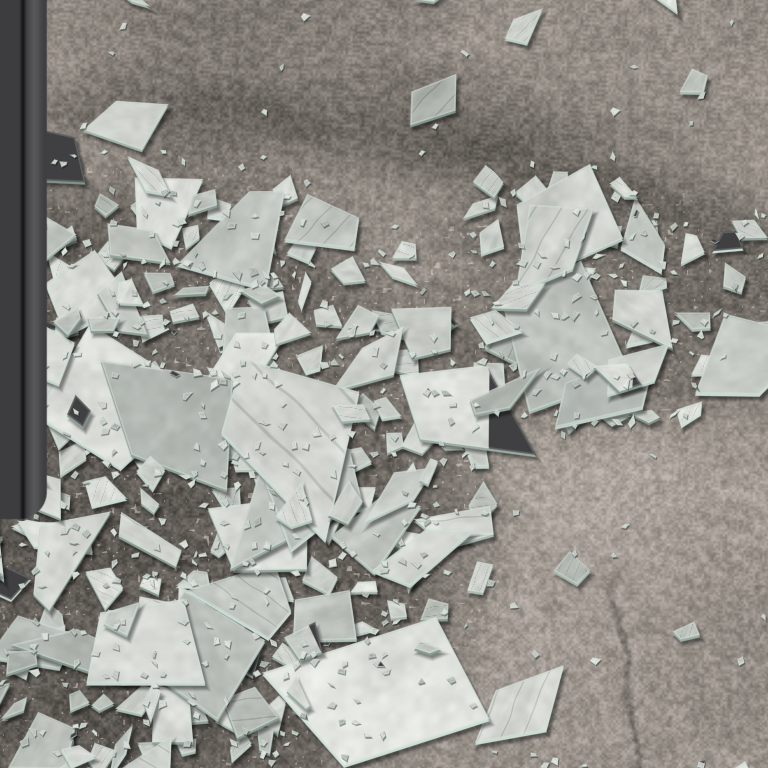
Write a WebGL 1 fragment shader that draws this texture.

```glsl
precision highp float;
// Broken window glass scattered over worn asphalt beside a dark post.
uniform vec2 u_resolution;

#define GLASS_OPACITY 0.94
#define GLASS_THICKNESS 0.003
#define SHADOW_STRENGTH 0.42
#define GRAIN 0.36
#define DARK_SHARE 0.05
#define BAND_SHARE 0.08
#define SPARSE_FILL 0.13

const vec3 GLASS_DULL = vec3(0.67, 0.68, 0.665);
const vec3 GLASS_PALE = vec3(0.885, 0.89, 0.87);
const vec3 GLASS_EDGE = vec3(0.82, 0.89, 0.855);
const vec3 GLASS_SIDE = vec3(0.50, 0.57, 0.53);
const vec3 BLACK_COAT = vec3(0.25, 0.25, 0.26);
const vec3 ASPHALT_DARK = vec3(0.31, 0.295, 0.275);
const vec3 ASPHALT_LIGHT = vec3(0.66, 0.63, 0.60);

float hash(vec2 p) {
  return fract(sin(dot(p, vec2(127.1, 311.7))) * 43758.5);
}

float noise(vec2 p) {
  vec2 i = floor(p), f = fract(p);
  f = f * f * (3.0 - 2.0 * f);
  vec2 e = vec2(1.0, 0.0);
  return mix(mix(hash(i), hash(i + e), f.x),
             mix(hash(i + e.yx), hash(i + e.xx), f.x), f.y);
}

float fbm(vec2 p) {
  float sum = 0.0, weight = 0.5;
  for (int i = 0; i < 5; i++) {
    sum += weight * noise(p);
    p = mat2(1.6, 1.2, -1.2, 1.6) * p + 3.7;
    weight *= 0.5;
  }
  return sum;
}

// How thickly the glass lies: a large heap at left, a smaller one at right.
float density(vec2 uv) {
  float heap = 1.0 - smoothstep(0.7, 1.1, length((uv - vec2(0.2, 0.36)) / vec2(0.49, 0.47)));
  float side = 1.0 - smoothstep(0.5, 1.2, length((uv - vec2(0.77, 0.61)) / vec2(0.3, 0.19)));
  return max(max(heap, 0.85 * side), SPARSE_FILL);
}

vec3 asphalt(vec2 uv) {
  float tone = 0.83 + 0.8 * (fbm(uv * vec2(3.0, 6.0)) - 0.5);
  // Wet tracks across the top and damp ground under the glass
  float track = uv.y - 0.87 + 0.16 * uv.x * uv.x + 0.03 * noise(uv * 6.0);
  tone -= 0.42 * exp(-track * track * 500.0) * (1.0 - 0.6 * uv.x);
  tone -= 0.52 * density(uv);
  tone += 0.15 * smoothstep(0.45, 1.0, uv.x) * (1.0 - smoothstep(0.3, 0.7, uv.y));
  // Stone grain in two sizes, with pale glass dust
  tone += GRAIN * (noise(uv * 330.0) + noise(uv * 140.0) - 1.0);
  tone += 0.7 * smoothstep(0.86, 0.96, noise(uv * 210.0 + 9.0)) * density(uv);
  // A wandering crack at lower right
  float crack = abs(uv.x - 0.83 + 0.5 * uv.y * uv.y + 0.05 * (fbm(uv * 14.0) - 0.5));
  tone -= 0.4 * (1.0 - smoothstep(0.001, 0.008, crack)) * (1.0 - smoothstep(0.2, 0.3, uv.y));
  return mix(ASPHALT_DARK, ASPHALT_LIGHT, clamp(tone, -0.2, 1.25));
}

// One jittered grid of four-sided splinters, painted from back to front.
vec3 shards(vec3 color, vec2 uv, float cell, float fill, float seed) {
  vec2 g = uv / cell;
  float aa = 0.8 / (u_resolution.y * cell);
  float thick = min(GLASS_THICKNESS / cell, 0.07);
  for (int j = 0; j < 3; j++) {
    for (int i = 0; i < 3; i++) {
      vec2 id = floor(g) + vec2(float(i) - 1.0, 1.0 - float(j));
      vec2 key = id + seed;
      vec2 center = id + 0.5 + 0.6 * (vec2(hash(key), hash(key + 17.3)) - 0.5);
      if (hash(key + 31.7) > fill * density(center * cell) - 0.35 * cell) continue;

      // Mostly lying along the shallow diagonals
      float turn = 2.6 * (hash(key + 5.1) - 0.5);
      float radius = mix(0.32, 0.46, hash(key + 8.9));
      float stretch = 1.1 + 1.8 * pow(hash(key + 12.4), 3.0);
      mat2 spin = mat2(cos(turn), sin(turn), -sin(turn), cos(turn));
      vec2 top = spin * (g - center);
      vec2 low = spin * (g - center + vec2(0.0, thick));
      vec2 shade = spin * (g - center + vec2(-1.2, 2.4) * thick);
      float first = 6.2832 * hash(key + 29.6);
      vec3 dist = vec3(-9.0);
      for (int k = 0; k < 4; k++) {
        float n = float(k);
        float angle = first + 1.5708 * n + 0.85 * (hash(key + n * 2.3 + 41.0) - 0.5);
        vec2 normal = vec2(cos(angle), stretch * sin(angle));
        float reach = radius * mix(0.45, 1.0, hash(key + n * 3.1 + 63.0));
        vec3 along = vec3(dot(top, normal), dot(low, normal), dot(shade, normal));
        dist = max(dist, (along - reach) / length(normal));
      }
      if (min(dist.x, min(dist.y, dist.z)) > 1.5 * thick + aa) continue;

      // Face tone, cloudy reflections and thin reflected lines
      float kind = hash(key + 77.7);
      float pale = pow(hash(key + 91.3), 0.6);
      vec3 face = mix(GLASS_DULL, GLASS_PALE, pale);
      face += 0.17 * (fbm(top * vec2(3.0, 8.0) + key) - 0.5);
      face += 0.06 * (noise(uv * 90.0) - 0.5);
      float line = abs(fract(top.y * 5.0 + 0.15 * noise(top * 5.0)) - 0.5);
      face -= 0.11 * (1.0 - smoothstep(0.01, 0.06, line)) * step(0.6, hash(key + 55.5));
      float coat = step(1.0 - DARK_SHARE, kind);
      float band = smoothstep(-aa, aa, top.x - 0.24);
      coat = max(coat, band * step(kind, BAND_SHARE));
      face = mix(face, BLACK_COAT, coat);
      float rim = 1.0 - smoothstep(0.0, 0.4 * thick + aa, abs(dist.x + 0.3 * thick));
      face = mix(face, GLASS_EDGE, rim * (0.65 - 0.45 * coat));

      // Shadow, cut side, then face; dull panes let more ground through
      color *= 1.0 - SHADOW_STRENGTH * (1.0 - smoothstep(-thick, 1.5 * thick, dist.z));
      vec3 side = mix(GLASS_SIDE, GLASS_EDGE, hash(key + 23.9));
      color = mix(color, side, 1.0 - smoothstep(-aa, aa, dist.y));
      float cover = mix(GLASS_OPACITY - 0.16 * (1.0 - pale), 1.0, coat);
      color = mix(color, face, cover * (1.0 - smoothstep(-aa, aa, dist.x)));
    }
  }
  return color;
}

// Rounded dark post with a soft highlight and a groove.
vec3 post(vec3 color, vec2 uv) {
  vec2 q = abs(uv - vec2(0.0, 0.83)) - vec2(0.025, 0.47);
  float d = length(max(q, 0.0)) + min(max(q.x, q.y), 0.0) - 0.036;
  vec2 stripe = (uv.x - vec2(0.045, 0.03)) * vec2(120.0, 300.0);
  vec2 glow = exp(-stripe * stripe);
  vec3 paint = vec3(0.24, 0.24, 0.25) + 0.1 * glow.x - 0.15 * glow.y;
  float aa = 1.0 / u_resolution.y;
  return mix(color, paint, 1.0 - smoothstep(-aa, aa, d));
}

void main() {
  vec2 uv = gl_FragCoord.xy / u_resolution.y;
  vec3 color = asphalt(uv);
  color = shards(color, uv, 0.055, 0.8, 3.0);
  color = shards(color, uv, 0.13, 1.0, 19.0);
  color = shards(color, uv, 0.21, 1.0, 61.0);
  color = shards(color, uv, 0.31, 1.1, 47.0);
  color = shards(color, uv, 0.15, 0.6, 83.0);
  color = shards(color, uv, 0.27, 0.75, 111.0);
  color = shards(color, uv, 0.06, 0.24, 137.0);
  color = shards(color, uv, 0.013, 0.18, 171.0);
  gl_FragColor = vec4(post(color, uv), 1.0);
}
```
